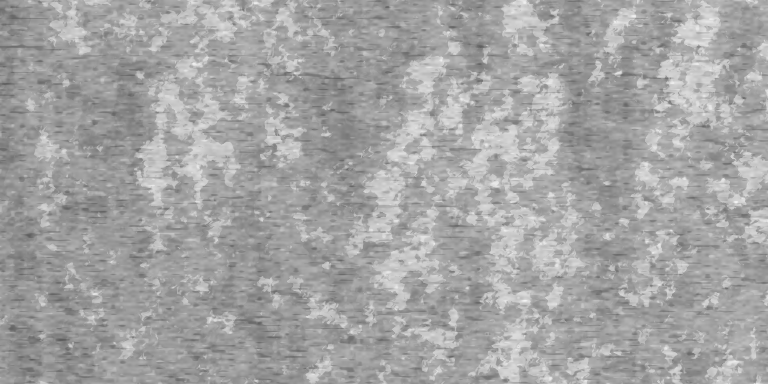
This texture is drawn by a Shadertoy shader. Its source:

```glsl
// Weathered grey metal: pale flakes in vertical streaks over fine horizontal grain.

const float BASE_GREY = 0.632;
const float FLAKE_GAIN = 0.14;
const float STAIN_LOSS = 0.055;
const float CRACK_LOSS = 0.11;
const float GLINT_GAIN = 0.09;

float hash(vec2 cell) {
    return fract(sin(dot(cell, vec2(127.1, 311.7))) * 43758.5453);
}

float valueNoise(vec2 p) {
    vec2 cell = floor(p);
    vec2 f = fract(p);
    vec2 blend = f * f * (3.0 - 2.0 * f);
    float low = mix(hash(cell), hash(cell + vec2(1.0, 0.0)), blend.x);
    float high = mix(hash(cell + vec2(0.0, 1.0)), hash(cell + 1.0), blend.x);
    return mix(low, high, blend.y);
}

// Layered noise centred on zero; gain sets the roughness.
float fbm(vec2 p, float gain) {
    float sum = 0.0;
    float weight = 1.0;
    float total = 0.0;
    for (int i = 0; i < 4; i++) {
        sum += weight * (valueNoise(p) - 0.5);
        total += weight;
        weight *= gain;
        p = p * 2.03 + vec2(17.3, 9.1);
    }
    return sum / total;
}

// Short strokes lying along x, from 0 to 1.
float strokes(vec2 p, vec2 density, float threshold) {
    return smoothstep(threshold, threshold + 0.22, valueNoise(p * density));
}

void mainImage(out vec4 fragColor, in vec2 fragCoord) {
    vec2 p = fragCoord / iResolution.y;
    float across = fragCoord.x / iResolution.x;

    // Tall streaks, strongest in the upper half
    float upper = smoothstep(0.4, 0.75, p.y);
    float streak = fbm(p * vec2(10.0, 2.2) + 3.7, 0.5);
    float streakPull = streak * mix(0.45, 1.0, upper);

    // Ragged edges shared by flakes and stains
    float jag = valueNoise(p * vec2(45.0, 120.0) + 8.0) - 0.5;
    vec2 warped = p + 0.012 * vec2(jag, 0.4 * jag);

    // Pale flakes gather towards the right
    float flakeField = fbm(warped * vec2(27.0, 23.0) + 41.0, 0.65);
    float flakeLevel = flakeField + 0.7 * streakPull + 0.13 * (across - 0.5) + 0.08 * jag;
    float flakes = smoothstep(0.06, 0.17, flakeLevel);

    // Dull stains
    float stainField = fbm(warped * vec2(22.0, 17.0) + 83.0, 0.6);
    float stains = smoothstep(0.03, 0.15, stainField - 0.6 * streakPull + 0.06 * jag);

    // Rolled grain, dark cracks and small glints
    float grain = valueNoise(p * vec2(38.0, 125.0) + 5.0) - 0.5;
    float speckle = valueNoise(p * vec2(95.0, 140.0) + 29.0) - 0.5;
    float cracks = strokes(p + 2.3, vec2(42.0, 135.0), 0.7);
    float glints = strokes(p + 6.1, vec2(60.0, 120.0), 0.74);

    float grey = BASE_GREY + 0.05 * (across - 0.5) + 0.14 * streakPull;
    grey += FLAKE_GAIN * flakes - STAIN_LOSS * stains * (1.0 - flakes);
    grey += 0.11 * grain + 0.08 * speckle;
    grey += GLINT_GAIN * glints - CRACK_LOSS * cracks;

    fragColor = vec4(vec3(clamp(grey, 0.0, 1.0)), 1.0);
}
```
